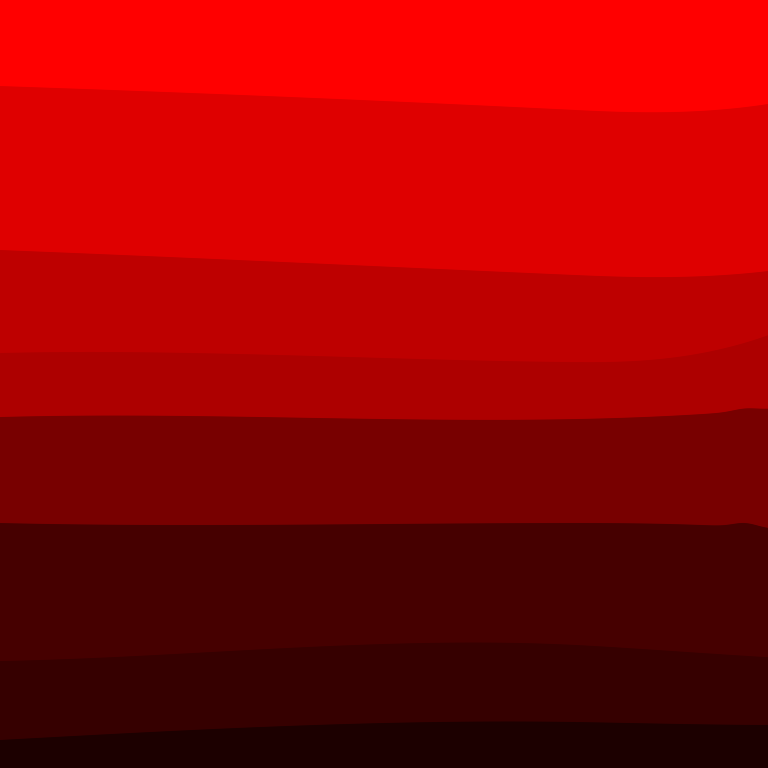
This background is drawn by a three.js fragment shader. Its source:

```glsl
// Stacked flat red bands with gently curved edges, bright at the top and near black at the bottom.
varying vec2 vUv;

// Cubic through heights at x = 0, 1/4, 1/2, 3/4, with a bend and a small bump near the right side
float edgeHeight(float x, vec4 h, float bend, float bump) {
  float s = 4.0 * x;
  vec3 d1 = h.yzw - h.xyz;
  vec2 d2 = d1.yz - d1.xy;
  float d3 = d2.y - d2.x;
  float curve = h.x + s * (d1.x + (s - 1.0) * (d2.x / 2.0 + (s - 2.0) * d3 / 6.0));
  float rightBend = bend * pow(max(s - 3.0, 0.0), 2.5);
  float offset = (x - 0.97) / 0.022;
  return curve + rightBend + bump * exp(-offset * offset);
}

// Paint everything below the edge in the given shade of red
void paintBelow(inout float red, float shade, float edge) {
  float soft = 0.6 * fwidth(vUv.y);
  red = mix(shade, red, smoothstep(-soft, soft, vUv.y - edge));
}

void main() {
  float x = vUv.x;
  float red = 1.0;

  // Bright upper bands, edges sloping down to the right
  paintBelow(red, 0.875, edgeHeight(x, vec4(0.888, 0.8789, 0.8685, 0.8568), 0.0208, 0.0));
  paintBelow(red, 0.745, edgeHeight(x, vec4(0.6745, 0.6641, 0.653, 0.6419), 0.0156, 0.0));
  paintBelow(red, 0.68, edgeHeight(x, vec4(0.5404, 0.5404, 0.5339, 0.5286), 0.0313, 0.0));

  // Middle bands, nearly level with a bump at the right
  paintBelow(red, 0.47, edgeHeight(x, vec4(0.457, 0.4583, 0.4544, 0.4544), 0.0, 0.0033));
  paintBelow(red, 0.275, edgeHeight(x, vec4(0.319, 0.3164, 0.3177, 0.319), -0.0045, 0.0052));

  // Dark lower bands, edges arching upward
  paintBelow(red, 0.212, edgeHeight(x, vec4(0.1393, 0.1497, 0.1615, 0.1602), 0.013, 0.0));
  paintBelow(red, 0.11, edgeHeight(x, vec4(0.0365, 0.0495, 0.0586, 0.0599), 0.0065, 0.0));

  gl_FragColor = vec4(red, 0.0, 0.0, 1.0);
}
```
